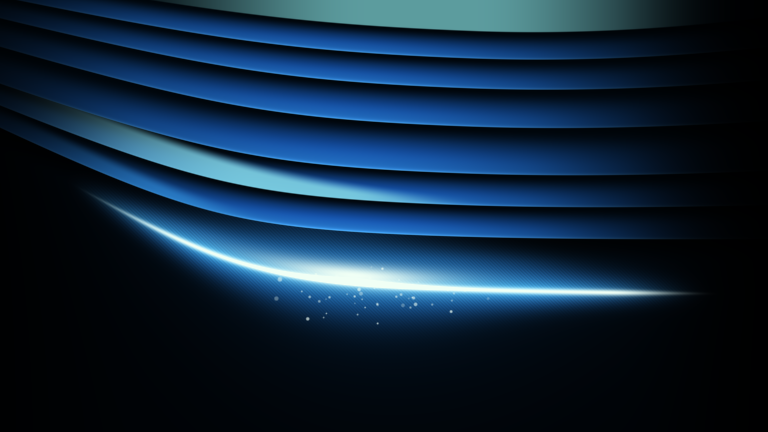
A Shadertoy shader for this background:

```glsl
// Stacked blue glass ribbons sweep down from the left over a glowing streak.
// Each ribbon lies under a bent curve and is shaded by its depth in the band;
// the streak is a tapered falloff with fine hatching and scattered sparks.

const vec3 INK   = vec3(0.00, 0.02, 0.04);
const vec3 NAVY  = vec3(0.03, 0.15, 0.28);
const vec3 BLUE  = vec3(0.08, 0.32, 0.69);
const vec3 SKY   = vec3(0.20, 0.57, 0.86);
const vec3 TEAL  = vec3(0.36, 0.61, 0.62);
const vec3 CYAN  = vec3(0.22, 0.66, 0.84);
const vec3 PALE  = vec3(0.50, 0.82, 0.88);
const vec3 WHITE = vec3(0.94, 1.00, 0.96);
const int RIBBONS = 7;

float hash(float n) { return fract(sin(n * 127.1) * 43758.5453); }

float bell(float x, float center, float width) {
    float d = (x - center) / width;
    return exp(-d * d);
}

// Depth below the top of a line that falls, then levels out after the knee.
float bend(float x, float level, float slope, float knee, float width) {
    float d = knee - x;
    return level - 0.5 * slope * (d + sqrt(d * d + width * width));
}

float ribbonEdge(float x, int i) {
    float levels[RIBBONS] = float[](0.096, 0.158, 0.227, 0.315, 0.423, 0.495, 0.566);
    float t = float(i) / float(RIBBONS - 1);
    float lift = max(x - 1.1, 0.0);
    return bend(x, levels[i], 0.2 + 0.3 * pow(t, 1.4), 0.7 - 0.2 * t, 0.5 - 0.2 * t)
         - mix(0.10, 0.01, t) * lift * lift;
}

// Pale reflection whose upper boundary crosses the ribbon as x reaches its end.
float sheen(float u, float x, float start, float end) {
    float cut = (x - start) / (end - start);
    return smoothstep(cut - 0.2, cut + 0.2, u) * smoothstep(-0.05, 0.6, x)
         * (1.0 - smoothstep(end - 0.35, end, x));
}

vec3 ribbonColor(float x, float u, float t, float gap) {
    float light = bell(x, 0.80, x < 0.80 ? 0.62 : 0.60) * mix(0.75, 1.0, t);
    float fill = smoothstep(mix(0.2, 0.0, light), mix(1.0, 0.75, light), u);
    vec3 col = mix(INK, NAVY, smoothstep(0.0, 0.6, u) * (0.35 + 0.65 * light));
    col = mix(col, BLUE, fill * light);
    col = mix(col, SKY, smoothstep(0.45, 1.1, u) * light * light * 0.65);
    col *= 1.0 - 0.85 * smoothstep(1.2, 1.85, x);
    return col + PALE * exp(-gap / 0.0025) * light * 0.5;
}

// Space below the ribbons: blue haze, hatching, cyan halo and a white core.
vec3 streakScene(vec2 p) {
    float line = bend(p.x, 0.690, 0.62, 0.55, 0.27);
    float d = p.y - line;
    float dist = abs(d);
    float along = smoothstep(0.15, 0.5, p.x) * (1.0 - smoothstep(1.2, 1.66, p.x));
    float middle = bell(p.x, 0.82, 0.38);
    float hatch = 0.91 + 0.09 * sin((p.x - p.y) * 800.0);

    vec3 col = INK * 0.5 + NAVY * 0.6 * bell(p.x, 0.87, 0.5) * exp(-dist / 0.17);
    float reach = d < 0.0 ? 0.035 + 0.085 * middle : 0.025 + 0.05 * middle;
    col = mix(col, BLUE, along * hatch * exp(-dist * dist / (reach * reach)) * 0.9);
    float haloReach = d < 0.0 ? 0.018 + 0.045 * middle : 0.012 + 0.024 * middle;
    float halo = along * exp(-dist / haloReach);
    col = mix(col, CYAN, halo * hatch);
    col += PALE * along * exp(-dist / 0.011) * 0.35;
    float taper = smoothstep(0.17, 0.45, p.x) * (1.0 - smoothstep(1.4, 1.67, p.x));
    float core = bell(d, 0.0, 0.003 + 0.004 * taper) * taper;
    float bulge = bell(p.x, 0.82, 0.21) * bell(d, -0.018, 0.026);
    return mix(col, WHITE, clamp(core + bulge, 0.0, 1.0));
}

// Soft round sparks gathered around a center.
float sparks(vec2 p, float blur) {
    float sum = 0.0;
    for (int i = 0; i < 48; i++) {
        float n = float(i) + 1.0;
        float across = hash(n) + hash(n + 60.3) - 1.0;
        float down = hash(n + 130.7) + hash(n + 210.1) - 1.0;
        vec2 center = vec2(0.88 + 0.27 * across, 0.69 + 0.08 * down);
        float radius = mix(0.0015, 0.0055, pow(hash(n + 300.9), 3.0));
        float disc = 1.0 - smoothstep(radius - blur, radius + blur, length(p - center));
        sum += disc * mix(0.25, 0.9, hash(n + 410.2));
    }
    return min(sum, 1.0);
}

void mainImage(out vec4 fragColor, in vec2 fragCoord) {
    vec2 uv = fragCoord / iResolution.xy;
    vec2 p = vec2(uv.x * 16.0 / 9.0, 1.0 - uv.y);   // y runs down from the top
    float blur = 1.0 / iResolution.y;
    vec3 col = streakScene(p);

    // Shadow under the lowest ribbon, weakest over the glow
    float below = p.y - ribbonEdge(p.x, RIBBONS - 1);
    float shade = mix(0.3, 0.75, bell(p.x, 0.70, 0.30));
    col *= mix(shade, 1.0, smoothstep(0.0, 0.06, below));

    // Ribbons, from the lowest to the highest
    for (int i = RIBBONS - 1; i > 0; i--) {
        float low = ribbonEdge(p.x, i);
        float high = ribbonEdge(p.x, i - 1);
        float u = clamp((p.y - high) / (low - high), 0.0, 1.0);
        float t = float(i) / float(RIBBONS - 1);
        vec3 band = ribbonColor(p.x, u, t, max(low - p.y, 0.0));
        if (i == 5) band = mix(band, PALE, 0.9 * sheen(u, p.x, 0.25, 1.15));
        if (i == 6) band = mix(band, SKY, 0.8 * sheen(u, p.x, -0.15, 0.70));
        col = mix(col, band, 1.0 - smoothstep(-blur, blur, p.y - low));
    }

    // Pale sheet at the top
    float sheet = 1.0 - smoothstep(-blur, blur, p.y - ribbonEdge(p.x, 0));
    float sheetLight = smoothstep(0.2, 0.85, p.x) * (1.0 - smoothstep(1.1, 1.72, p.x));
    col = mix(col, mix(INK, TEAL, sheetLight), sheet);

    col = mix(col, WHITE, sparks(p, blur) * 0.85);
    col *= smoothstep(-0.15, 0.2, uv.x) * smoothstep(-0.04, 0.2, 1.0 - uv.x);
    fragColor = vec4(clamp(col, 0.0, 1.0), 1.0);
}
```
